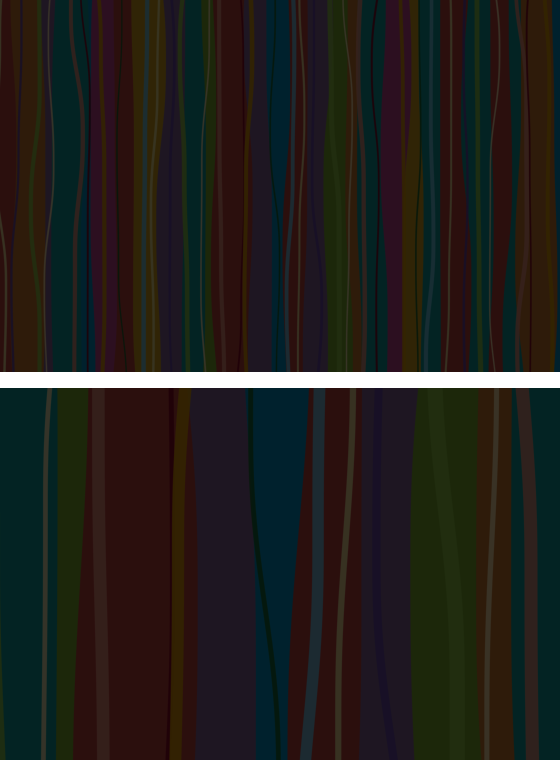
Top, the full canvas; bottom, a detail of the centre.
Reproduce this pattern procedurally as a Shadertoy shader.

```glsl
// Dark wavy vertical bands with thin hand-drawn ribbons running over them.
// Band edges and ribbons are jittered rows of x positions, bent by smooth
// noise along y and painted from left to right. Unit: canvas height.

#define BAND_PITCH   0.055
#define BAND_JITTER  0.75
#define BAND_SWAY    0.030
#define BAND_BENDS   2.3
#define LINE_PITCH   0.044
#define LINE_JITTER  0.80
#define LINE_SWAY    0.036
#define LINE_BENDS   3.0
#define LINE_OPACITY 0.88
#define SEED         17.0

const vec3 RED    = vec3(0.170, 0.057, 0.052);
const vec3 BROWN  = vec3(0.180, 0.105, 0.040);
const vec3 PURPLE = vec3(0.117, 0.088, 0.132);
const vec3 TEAL   = vec3(0.010, 0.138, 0.138);
const vec3 BLUE   = vec3(0.000, 0.130, 0.178);
const vec3 PLUM   = vec3(0.172, 0.060, 0.125);
const vec3 YELLOW = vec3(0.188, 0.143, 0.025);
const vec3 GREEN  = vec3(0.110, 0.152, 0.040);

// Frequent colours appear twice, set apart from each other
const int BAND_COLORS = 11;
const vec3 bandPalette[BAND_COLORS] = vec3[](
    RED, BROWN, PURPLE, TEAL, BLUE, PLUM, RED, YELLOW, PURPLE, TEAL, GREEN);

// Ribbon colour in rgb, half width in w
const int LINE_STYLES = 9;
const vec4 lineStyles[LINE_STYLES] = vec4[](
    vec4(0.22, 0.21, 0.14, 0.0030),
    vec4(0.09, 0.06, 0.15, 0.0034),
    vec4(0.13, 0.18, 0.06, 0.0064),
    vec4(0.23, 0.21, 0.16, 0.0022),
    vec4(0.21, 0.13, 0.11, 0.0056),
    vec4(0.12, 0.00, 0.03, 0.0025),
    vec4(0.20, 0.14, 0.00, 0.0056),
    vec4(0.02, 0.09, 0.04, 0.0020),
    vec4(0.10, 0.18, 0.21, 0.0056));

float hash(vec2 p) {
    vec3 q = fract(vec3(p.xyx) * 0.1031);
    q += dot(q, q.yzx + 33.33);
    return fract((q.x + q.y) * q.z);
}

// Smooth noise along y, a separate row for every id, range -0.5 to 0.5
float sway(float id, float y) {
    float cell = floor(y);
    float t = fract(y);
    t = t * t * t * (t * (t * 6.0 - 15.0) + 10.0);
    return mix(hash(vec2(id, cell)), hash(vec2(id, cell + 1.0)), t) - 0.5;
}

// Jittered grid position plus a bend that changes with y
float strandX(float i, float id, float y, float pitch, float jitter, float amount, float bends) {
    float offset = (hash(vec2(id, 71.0)) - 0.5) * jitter;
    float phase = hash(vec2(id, 37.0));
    return (i + offset) * pitch + amount * sway(id, y * bends + phase + 5.0);
}

// Each run through the palette uses a different stride
vec3 bandColor(int i) {
    int stride = 1 + (i / BAND_COLORS) % (BAND_COLORS - 1);
    return bandPalette[(i * stride) % BAND_COLORS];
}

void mainImage(out vec4 fragColor, in vec2 fragCoord) {
    vec2 p = fragCoord / iResolution.y;
    float aspect = iResolution.x / iResolution.y;
    float soft = 0.8 / iResolution.y;

    // Bands: every edge covers all that lies to its right
    vec3 color = bandColor(0);
    int bandCount = int(aspect / BAND_PITCH) + 2;
    for (int i = 1; i <= bandCount; i++) {
        float edge = strandX(float(i) - 0.2, float(i) + SEED, p.y,
                             BAND_PITCH, BAND_JITTER, BAND_SWAY, BAND_BENDS);
        color = mix(color, bandColor(i), smoothstep(-soft, soft, p.x - edge));
    }

    // Ribbons: slightly see-through strokes with gently varying width
    int lineCount = int(aspect / LINE_PITCH) + 2;
    for (int i = 0; i < lineCount; i++) {
        float id = float(i) + SEED + 200.0;
        vec4 style = lineStyles[i % LINE_STYLES];
        float x = strandX(float(i) + 0.4, id, p.y,
                          LINE_PITCH, LINE_JITTER, LINE_SWAY, LINE_BENDS);
        float halfWidth = style.w * (1.0 + 0.3 * sway(id + 90.0, p.y * 2.0));
        float cover = 1.0 - smoothstep(-soft, soft, abs(p.x - x) - halfWidth);
        color = mix(color, style.rgb, cover * LINE_OPACITY);
    }

    fragColor = vec4(color, 1.0);
}
```
